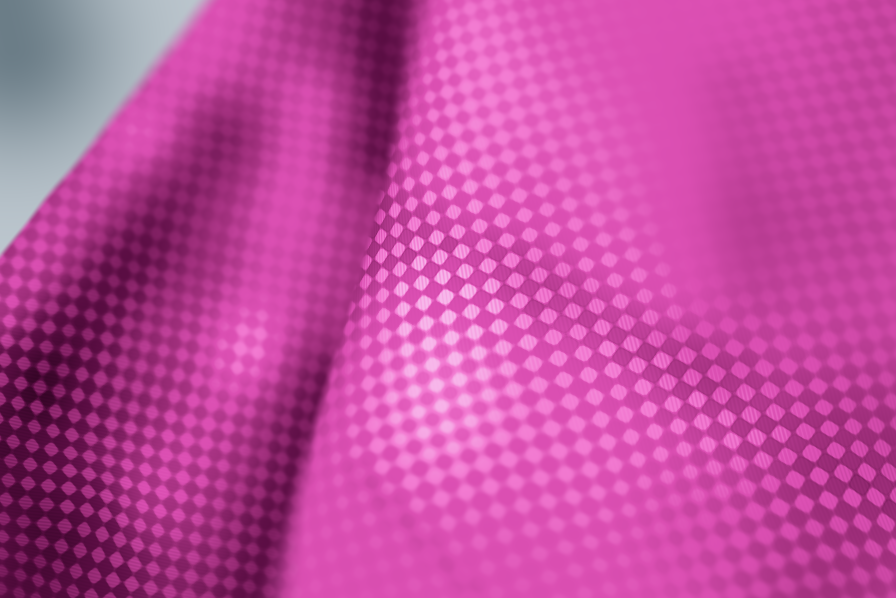
Reproduce this texture procedurally as a WebGL 1 fragment shader.

```glsl
precision highp float;
uniform vec2 u_resolution;

float hash(vec2 p) {
  vec3 q = fract(vec3(p.xyx) * 0.1031);
  q += dot(q, q.yzx + 33.33);
  return fract((q.x + q.y) * q.z);
}

float noise(vec2 p) {
  vec2 i = floor(p), f = fract(p);
  f = f * f * (3.0 - 2.0 * f);
  return mix(mix(hash(i), hash(i + vec2(1.0, 0.0)), f.x),
             mix(hash(i + vec2(0.0, 1.0)), hash(i + 1.0), f.x), f.y);
}

// Soft falloff around the segment a-b
float glow(vec2 p, vec2 a, vec2 b, float radius) {
  vec2 ab = b - a;
  float h = clamp(dot(p - a, ab) / dot(ab, ab), 0.0, 1.0);
  vec2 d = (p - a - ab * h) / radius;
  return exp(-dot(d, d));
}

vec2 turn(vec2 p, float angle) {
  float c = cos(angle), s = sin(angle);
  return vec2(c * p.x + s * p.y, c * p.y - s * p.x);
}

// Checkered weave in -1..1; focus sharpens cells and reveals threads
float weave(vec2 q, float focus) {
  float s = sin(q.x * 3.1416) * sin(q.y * 3.1416);
  float width = mix(0.8, 0.22, focus);
  float cell = smoothstep(-width, width, s - 0.08);
  float seam = smoothstep(0.3, 0.0, abs(s)) * focus;
  float thread = sin((q.x + q.y) * 19.0) * mix(0.1, 0.28, cell);
  float tint = hash(floor(q) + 40.0) - 0.5;
  return cell * 2.0 - 1.0 - 0.45 * seam + focus * (thread + 0.35 * tint);
}

vec3 silk(float t) {
  vec3 c = mix(vec3(0.17, 0.01, 0.12), vec3(0.35, 0.05, 0.26), smoothstep(0.0, 0.25, t));
  c = mix(c, vec3(0.62, 0.18, 0.48), smoothstep(0.22, 0.5, t));
  c = mix(c, vec3(0.86, 0.31, 0.70), smoothstep(0.45, 0.75, t));
  c = mix(c, vec3(0.95, 0.48, 0.82), smoothstep(0.74, 0.9, t));
  return mix(c, vec3(0.97, 0.72, 0.92), smoothstep(0.88, 1.08, t));
}

// Rear cloth, left of the fold
float rearShade(vec2 p) {
  float t = 0.52;
  t += 0.20 * glow(p, vec2(0.38, 1.0), vec2(0.27, 0.80), 0.09);
  t += 0.20 * glow(p, vec2(0.53, 0.82), vec2(0.42, 0.42), 0.08);
  t += 0.13 * glow(p, vec2(0.42, 0.42), vec2(0.27, 0.18), 0.07);
  t += 0.14 * glow(p, vec2(0.0, 0.49), vec2(0.22, 0.76), 0.06);
  t -= 0.20 * glow(p, vec2(0.36, 0.77), vec2(0.08, 0.38), 0.08);
  t -= 0.24 * glow(p, vec2(0.65, 1.0), vec2(0.63, 0.76), 0.08);
  t -= 0.27 * glow(p, vec2(0.0, 0.22), vec2(0.08, 0.0), 0.16);
  t -= 0.22 * glow(p, vec2(0.54, 0.36), vec2(0.43, 0.0), 0.08);
  float focus = 0.8 * glow(p, vec2(0.0, 0.28), vec2(0.18, 0.05), 0.22);
  float depth = 0.03 + 0.10 * focus + 0.05 * glow(p, vec2(0.0, 0.5), vec2(0.3, 0.3), 0.2);
  vec2 q = turn(p + 0.012 * noise(p * 7.0), 0.62) * vec2(46.0, 42.0);
  return t + depth * weave(q, focus) + 0.06 * (noise(p * 9.0) - 0.5);
}

// Front cloth; u is the distance from the rolled edge
float frontShade(vec2 p, float u) {
  float t = 0.75;
  t += 0.12 * glow(p, vec2(0.78, 0.95), vec2(0.73, 0.30), 0.12);
  t += 0.07 * glow(p, vec2(0.72, 0.38), vec2(0.95, 0.28), 0.15);
  t += 0.05 * glow(p, vec2(0.95, 0.80), vec2(1.05, 0.50), 0.12);
  t -= 0.08 * glow(p, vec2(1.22, 0.85), vec2(1.25, 0.52), 0.08);
  t -= 0.12 * glow(p, vec2(1.50, 0.95), vec2(1.40, 0.65), 0.20);
  t -= 0.19 * glow(p, vec2(1.50, 0.25), vec2(1.40, 0.0), 0.22);
  t -= 0.08 * glow(p, vec2(0.72, 0.62), vec2(1.20, 0.38), 0.06);
  t -= 0.06 * glow(p, vec2(0.60, 0.21), vec2(0.79, 0.01), 0.022);
  t -= 0.20 * exp(-max(u, 0.0) / 0.035) * smoothstep(0.05, 0.4, p.y);

  float focus = glow(p, vec2(0.62, 0.60), vec2(0.85, 0.53), 0.15);
  focus = max(focus, glow(p, vec2(0.85, 0.53), vec2(1.50, 0.18), 0.14));
  float depth = 0.025 + 0.09 * focus;
  depth += 0.05 * glow(p, vec2(0.72, 0.82), vec2(0.70, 0.30), 0.15);
  depth += 0.035 * glow(p, vec2(0.75, 0.28), vec2(1.30, 0.12), 0.18);
  depth *= 1.0 - 0.85 * glow(p, vec2(1.08, 1.0), vec2(1.22, 0.58), 0.12);

  // Cells crowd together where the cloth curves away
  vec2 q = vec2(u + 0.05 * (1.0 - exp(-max(u, 0.0) / 0.06)), p.y);
  q += 0.02 * vec2(noise(p * 5.0), noise(p * 5.0 + 17.0));
  q.y += 0.10 * q.x * q.x;
  q = turn(q, -0.42) * vec2(31.0, 35.0) * (1.0 + 0.18 * p.y);
  return t + depth * weave(q, focus) + 0.03 * (noise(p * 8.0) - 0.5);
}

void main() {
  vec2 p = gl_FragCoord.xy / u_resolution.y;
  p.x *= 1.5 * u_resolution.y / u_resolution.x;

  // Pale backdrop
  vec3 color = mix(vec3(0.74, 0.78, 0.81), vec3(0.42, 0.49, 0.53),
                   glow(p, vec2(0.0, 1.0), vec2(0.02, 0.92), 0.17));

  float hem = (0.57 + 1.22 * p.x - p.y) / 1.58 + 0.008 * (noise(p * 12.0) - 0.5);
  float hemBlur = mix(0.006, 0.02, smoothstep(0.6, 1.0, p.y));
  color = mix(color, silk(rearShade(p)), smoothstep(-hemBlur, hemBlur, hem));

  // Rolled fold, softest at its two ends
  float u = p.x - 0.469 - 0.235 * p.y - 0.012 * sin(p.y * 6.2832 - 2.8);
  float foldBlur = 0.006 + 0.16 * (p.y - 0.5) * (p.y - 0.5);
  color = mix(color, silk(frontShade(p, u)), smoothstep(-foldBlur, foldBlur, u));

  gl_FragColor = vec4(color, 1.0);
}
```
